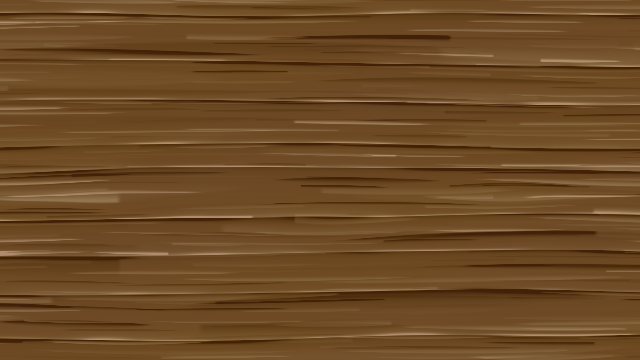
Write a WebGL 1 fragment shader that draws this texture.

```glsl
precision highp float;
// Painted wood: long horizontal grain in warm browns.
// Irregular seams (highlight above, shadow below) and layers of tapered
// cellular brush strokes add up to one tone, which is mapped to a colour ramp.

uniform vec2 u_resolution;

#define DEEP   vec3(0.26, 0.13, 0.03)
#define DARK   vec3(0.37, 0.24, 0.09)
#define MID    vec3(0.43, 0.29, 0.14)
#define WARM   vec3(0.47, 0.34, 0.19)
#define PALE   vec3(0.53, 0.41, 0.27)
#define GLOSS  vec3(0.69, 0.55, 0.42)
#define BASE_TONE 2.0
#define SEAM_SPACING 0.112
#define SEAM_STRENGTH 1.15
#define STROKE_STRENGTH 1.0

float hash(vec2 p) {
  return fract(sin(dot(p, vec2(127.1, 311.7))) * 4375.85);
}

// Layered sines along x, shaped into patches between 0 and 1
float patches(float x, float seed) {
  float s = sin(3.1 * x + seed * 6.3) + 0.6 * sin(7.3 * x + seed * 31.0)
          + 0.4 * sin(17.0 * x + seed * 53.0);
  return smoothstep(-0.7, 1.3, s);
}

// Scattered tapered strokes, some cut blunt at one end:
// light ones are crisp below, dark ones above
float strokes(vec2 p, vec2 size, float thickness, float seed) {
  float sum = 0.0;
  for (int j = -1; j <= 1; j++) {
    float row = floor(p.y / size.y) + float(j);
    float x = p.x / size.x + hash(vec2(row, seed));
    for (int i = -1; i <= 1; i++) {
      vec2 cell = vec2(floor(x) + float(i), row);
      vec2 id = cell + seed * 7.3;
      float amount = hash(id + 3.7) * 2.0 - 0.95;
      amount *= abs(amount);
      float u = x - cell.x - 0.5 - 0.7 * (hash(id) - 0.5);
      float along = u / mix(0.4, 0.95, hash(id + 11.3));
      float taper = max(0.0, 1.0 - along * along);
      float cut = mix(0.1, 1.5, hash(id + 61.3));
      float facing = hash(id + 71.9) < 0.5 ? -1.0 : 1.0;
      float blunt = 1.0 - smoothstep(cut, cut + 0.04, along * facing);
      float bend = (hash(id + 23.9) - 0.5) * u + (hash(id + 31.1) - 0.5) * u * u;
      float centre = (row + 0.2 + 0.6 * hash(id + 5.1)) * size.y;
      float width = thickness * mix(0.35, 1.0, hash(id + 41.7)) * taper + 0.0015;
      float d = (p.y - centre - 0.4 * size.y * bend) / width * sign(amount);
      float body = smoothstep(-1.0, -0.65, d) * (1.0 - smoothstep(-0.5, 1.0, d));
      sum += amount * body * blunt * smoothstep(0.0, 0.4, taper);
    }
  }
  return sum;
}

// Long wavering seams, each with its own broken highlight and shadow
float seams(vec2 p) {
  float sum = 0.0;
  for (int j = -1; j <= 1; j++) {
    float row = floor(p.y / SEAM_SPACING) + float(j);
    float r = hash(vec2(row, 2.6));
    float y = (row + 0.5 + 0.45 * (r - 0.5)) * SEAM_SPACING
            + 0.005 * sin(2.3 * p.x + 6.3 * r) + 0.002 * sin(6.7 * p.x + 19.0 * r);
    float d = p.y - y;
    float glow = patches(p.x, r + 0.31);
    float shine = patches(p.x * 1.3, r + 1.73);
    float shade = patches(p.x, r + 2.47);
    float up = max(d, 0.0) / mix(0.005, 0.009, glow);
    float down = max(-d, 0.0);
    float light = (0.4 + 1.0 * glow) * exp(-max(d, 0.0) / 0.016)
                + (0.3 + 2.4 * shine) * exp(-up * up);
    float dark = (0.5 + 2.5 * shade) * exp(-down * down / 0.00006)
               + 0.5 * exp(-down / 0.02);
    sum += mix(-dark, light, smoothstep(-0.0015, 0.0015, d));
  }
  return sum;
}

// Spread the grain around a few lens-shaped eyes
vec2 bendGrain(vec2 p) {
  p.y += 0.005 * sin(2.1 * p.x + 5.0 * p.y) + 0.0025 * sin(5.3 * p.x - 9.0 * p.y);
  for (int k = 0; k < 3; k++) {
    float n = float(k);
    vec2 eye = vec2(0.3 + 0.55 * n, 0.25 + 0.5 * hash(vec2(n, 8.3)));
    vec2 q = (p - eye) / vec2(0.17, 0.035);
    p.y -= 0.018 * q.y * exp(-dot(q, q));
  }
  return p;
}

vec3 woodRamp(float t) {
  vec3 c = mix(DEEP, DARK, clamp(t, 0.0, 1.0));
  c = mix(c, MID, clamp(t - 1.0, 0.0, 1.0));
  c = mix(c, WARM, clamp(t - 2.0, 0.0, 1.0));
  c = mix(c, PALE, clamp(t - 3.0, 0.0, 1.0));
  return mix(c, GLOSS, clamp(0.8 * (t - 4.0), 0.0, 1.0));
}

void main() {
  vec2 p = bendGrain(gl_FragCoord.xy / u_resolution.y);

  // Broad washes, then medium and fine brush marks
  float marks = 1.3 * strokes(p, vec2(0.85, 0.070), 0.036, 1.0)
              + 2.5 * strokes(p, vec2(0.55, 0.040), 0.013, 2.0)
              + 2.1 * strokes(p, vec2(0.36, 0.026), 0.006, 3.0);
  float tone = BASE_TONE + SEAM_STRENGTH * seams(p) + STROKE_STRENGTH * marks;

  // Slow drift between golden and rosy brown
  float drift = sin(1.9 * p.x + 13.0 * p.y) * sin(2.7 * p.x - 21.0 * p.y + 1.0);
  vec3 colour = woodRamp(tone) + drift * vec3(0.002, 0.003, -0.009);
  gl_FragColor = vec4(clamp(colour, 0.0, 1.0), 1.0);
}
```
